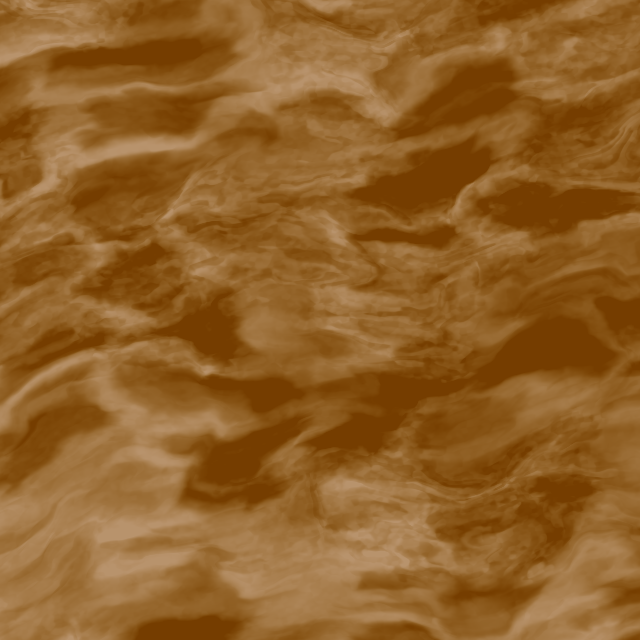
Write a Shadertoy shader that draws this texture.

```glsl
vec3 hash3(vec2 cell) {
    vec3 q = vec3(dot(cell, vec2(127.1, 311.7)),
                  dot(cell, vec2(269.5, 183.3)),
                  dot(cell, vec2(419.2, 371.9)));
    return fract(sin(q) * 43758.545);
}

// Cellular noise: x = gap between the two nearest cells, y = blended cell tone
vec2 cells(vec2 p) {
    vec2 base = floor(p), local = fract(p);
    float nearest = 8.0, second = 8.0, tone = 0.0, total = 0.0;
    for (int j = -1; j <= 1; j++)
    for (int i = -1; i <= 1; i++) {
        vec2 corner = vec2(i, j);
        vec3 rnd = hash3(base + corner);
        vec2 toSeed = corner + 0.1 + 0.8 * rnd.xy - local;
        float d = length(toSeed);
        second = min(second, max(nearest, d));
        nearest = min(nearest, d);
        float weight = exp(-7.0 * d * d);
        tone += weight * rnd.z;
        total += weight;
    }
    return vec2(second - nearest, tone / total);
}

// Slow bends of the strata, then ragged small displacements
vec2 warp(vec2 p) {
    p += 0.022 * sin(p.yx * vec2(13.0, 7.0) + vec2(0.6, 2.1));
    p += 0.012 * sin(p.yx * vec2(29.0, 17.0) + vec2(4.0, 1.3));
    vec2 coarse = vec2(cells(p * vec2(9.0, 14.0) + 31.0).y, cells(p * vec2(8.0, 13.0) + 57.0).y);
    vec2 fine = vec2(cells(p * vec2(30.0, 48.0) + 11.0).y, cells(p * vec2(28.0, 52.0) + 83.0).y);
    return p + (coarse - 0.5) * vec2(0.09, 0.045) + (fine - 0.5) * vec2(0.026, 0.012);
}

vec3 ochre(float t) {
    return vec3(0.46 + 0.25 * t, 0.24 + 0.32 * t, 0.4 * pow(t, 1.2));
}

void mainImage(out vec4 fragColor, in vec2 fragCoord) {
    vec2 uv = fragCoord / iResolution.y;
    float tilt = 0.2;
    vec2 along = mat2(cos(tilt), -sin(tilt), sin(tilt), cos(tilt)) * uv;
    vec2 p = warp(along);

    // Hollows framed by pale ridges
    vec2 hollow = cells(p * vec2(4.4, 9.0) + 5.0);
    float ridge = 1.0 - smoothstep(0.02, 0.45, hollow.x);
    float pit = smoothstep(0.04, 0.4, hollow.x) * smoothstep(0.75, 0.3, hollow.y);

    // Blotches, fibres and grain
    float broad = cells(p * vec2(2.6, 5.5) + 19.0).y;
    float medium = cells(p * vec2(10.0, 24.0) + 43.0).y;
    float fibre = cells(mix(along, p, 0.7) * vec2(9.0, 50.0) + 71.0).y;
    float grain = cells(p * vec2(55.0, 110.0) + 7.0).y;
    float speck = cells(along * vec2(110.0, 150.0) + 3.0).y;

    float t = 0.47
        + 0.7 * (broad - 0.5)
        + 0.5 * (medium - 0.5)
        + 0.42 * (fibre - 0.5)
        + 0.18 * (ridge - 0.38)
        - 0.36 * (pit - 0.3);
    float roughness = mix(0.1, 0.32, smoothstep(0.35, 0.7, cells(p * 5.0 + 91.0).y));
    t += roughness * (grain - 0.5) + 0.5 * roughness * (speck - 0.5);

    fragColor = vec4(ochre(clamp(t, 0.0, 1.05)), 1.0);
}
```
